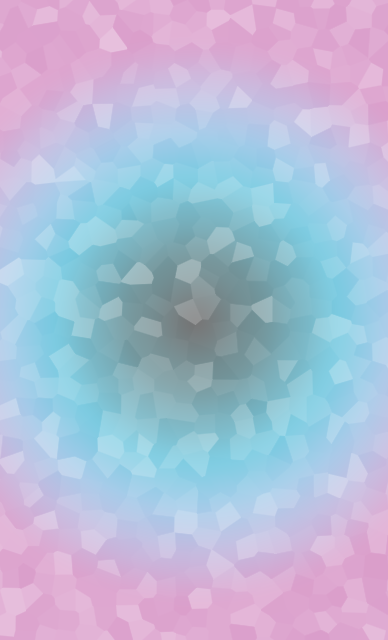
Give the GLSL for this background, as a WebGL 1 fragment shader.

```glsl
precision highp float;

uniform vec2 u_resolution;

#define CENTER vec2(0.003, -0.002)
#define CELLS 33.0
#define JITTER 0.85
#define LIGHTEN 0.30
#define DARKEN 0.13
#define CORE_GRAY vec3(0.48, 0.47, 0.47)
#define SLATE vec3(0.485, 0.61, 0.63)
#define TEAL vec3(0.49, 0.71, 0.76)
#define CYAN vec3(0.51, 0.81, 0.89)
#define SKY vec3(0.67, 0.81, 0.92)
#define LAVENDER vec3(0.78, 0.76, 0.89)
#define PINK vec3(0.87, 0.655, 0.815)

vec2 hash2(vec2 p) {
  vec3 q = fract(vec3(p.xyx) * vec3(0.1031, 0.1030, 0.0973));
  q += dot(q, q.yzx + 33.33);
  return fract((q.xx + q.yz) * q.zy);
}

// Signed tone of one cell: mostly mild, occasionally strong
float cellTone(vec2 id) {
  vec2 h = hash2(id + 71.0);
  float tone = h.x * 2.0 - 1.0;
  return tone * mix(0.45, 1.0, h.y);
}

// Voronoi tone, antialiased across the border of the two nearest cells
float mosaic(vec2 p, float pixel) {
  vec2 base = floor(p);
  vec2 nearId = base, nextId = base;
  vec2 nearSeed = p, nextSeed = p;
  float nearDist = 100.0, nextDist = 100.0;
  for (int j = -2; j <= 2; j++) {
    for (int i = -2; i <= 2; i++) {
      vec2 id = base + vec2(float(i), float(j));
      vec2 seed = id + 0.5 + JITTER * (hash2(id + 13.0) - 0.5);
      vec2 offset = seed - p;
      float dist = dot(offset, offset);
      if (dist < nearDist) {
        nextDist = nearDist;
        nextId = nearId;
        nextSeed = nearSeed;
        nearDist = dist;
        nearId = id;
        nearSeed = seed;
      } else if (dist < nextDist) {
        nextDist = dist;
        nextId = id;
        nextSeed = seed;
      }
    }
  }
  float gap = max(length(nextSeed - nearSeed), 0.001);
  float border = 0.5 * (nextDist - nearDist) / gap;
  float blend = 0.5 + 0.5 * clamp(border / pixel, 0.0, 1.0);
  return mix(cellTone(nextId), cellTone(nearId), blend);
}

// Radial ramp from the gray core to the pink rim
vec3 radialGlow(float r) {
  vec3 color = mix(CORE_GRAY, SLATE, smoothstep(-0.02, 0.11, r));
  color = mix(color, TEAL, smoothstep(0.09, 0.17, r));
  color = mix(color, CYAN, smoothstep(0.15, 0.23, r));
  color = mix(color, SKY, smoothstep(0.21, 0.31, r));
  color = mix(color, LAVENDER, smoothstep(0.28, 0.37, r));
  return mix(color, PINK, smoothstep(0.34, 0.45, r));
}

void main() {
  vec2 p = (gl_FragCoord.xy - 0.5 * u_resolution) / u_resolution.y;
  vec3 color = radialGlow(length(p - CENTER));

  // Light and dark facets over the smooth glow
  float tone = mosaic(p * CELLS + 100.0, 0.7 * CELLS / u_resolution.y);
  color = mix(color, vec3(1.0), LIGHTEN * max(tone, 0.0));
  vec3 shade = color * color * (1.5 - 0.5 * color);
  color = mix(color, shade, 2.0 * DARKEN * max(-tone, 0.0));

  gl_FragColor = vec4(color, 1.0);
}
```
